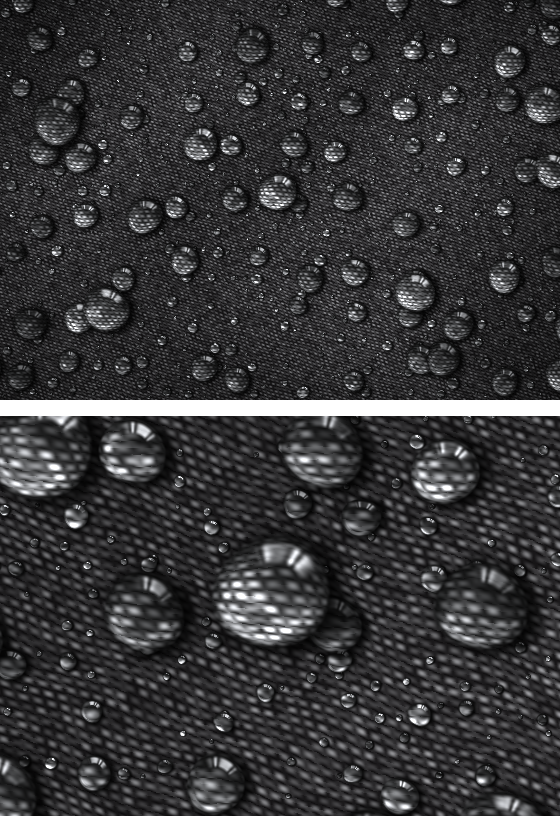
Top: the whole. Bottom: its middle third, enlarged.
Reproduce this texture procedurally as a Shadertoy shader.

```glsl
// Water beads of many sizes resting on a dark, slightly tilted woven cloth.

const float TAU = 6.28318;
const vec2 STITCH = vec2(0.0118, 0.0079);
const vec3 CLOTH_DARK = vec3(0.052, 0.047, 0.052);
const vec3 CLOTH_LIGHT = vec3(0.40, 0.40, 0.41);
const vec3 WATER_LIGHT = vec3(0.92, 0.93, 0.95);

float hash(vec2 cell, float seed) {
    vec3 v = fract(vec3(cell.xyx + seed * 7.31) * vec3(0.1031, 0.1030, 0.0973));
    v += dot(v, v.yzx + 33.33);
    return fract((v.x + v.y) * v.z);
}

vec2 hash2(vec2 cell, float seed) {
    return vec2(hash(cell, seed), hash(cell, seed + 3.7));
}

mat2 rotation(float angle) {
    float c = cos(angle), s = sin(angle);
    return mat2(c, -s, s, c);
}

// Height of the threads: bright leaning stitches with dim cross threads between.
float weave(vec2 p, float tilt) {
    vec2 g = rotation(tilt) * p;
    g += 0.0016 * sin(g.yx * 43.0 + 2.0 * sin(g * 27.0));
    g /= STITCH;
    float row = floor(g.y);
    g.x += 0.5 * mod(row, 2.0) + 0.22 * (hash(vec2(row, 4.0), 2.0) - 0.5);
    g.x += 0.25 * (fract(g.y) - 0.5);
    vec2 id = floor(g);
    vec2 wave = 0.5 - 0.5 * cos(TAU * fract(g));
    float stitch = pow(wave.x * wave.y, 0.8) * mix(0.45, 1.35, hash(id, 1.0));
    float cross = (1.0 - wave.x) * mix(0.05, 0.42, hash(floor(g + 0.5), 6.0));
    return stitch + cross;
}

// Soft band of the given half width around zero.
float band(float x, float halfWidth) {
    return 1.0 - smoothstep(0.4 * halfWidth, halfWidth, abs(x));
}

// Light inside a bead; q runs from -1 to 1 across it.
vec3 beadColor(vec2 q, vec2 center, float radius, float gain, float tilt) {
    float d = length(q);
    vec2 lens = center + q * radius * (0.72 + 0.25 * d * d);
    float threads = weave(lens, tilt + 0.25);
    float glow = smoothstep(-0.65, 0.55, dot(q, vec2(-0.42, -0.66)));
    glow *= 1.0 - 0.8 * smoothstep(0.72, 1.0, d);
    glow *= 0.85 + 0.3 * sin(q.x * 4.0 + center.y * 60.0) * sin(q.y * 5.0 + center.x * 70.0);
    float light = 0.05 + 0.13 * threads + glow * (0.13 + 0.85 * threads);

    // Window reflection near the top, cut into uneven panes
    float angle = atan(q.y, q.x);
    float panes = 0.6 + 0.4 * sin(angle * 13.0 + 2.0 * sin(angle * 7.0 + center.x * 90.0));
    float window = band(d - 0.73, 0.22) * band(angle - 1.2, 0.85);
    light += 0.72 * window * panes;

    // Thin bright lower rim
    light += 0.25 * band(d - 0.86, 0.12) * band(angle + 2.1, 0.9);
    return WATER_LIGHT * light * gain;
}

// One bead per grid cell, with its shadow falling right and down.
void addBeads(inout vec3 color, vec2 p, float cellSize, vec2 radii,
              float share, float seed, float tilt, float pixel) {
    vec2 home = floor(p / cellSize);
    for (int y = -1; y <= 1; y++)
    for (int x = -1; x <= 1; x++) {
        vec2 cell = home + vec2(x, y);
        if (hash(cell, seed) > share) continue;
        vec2 center = (cell + 0.5 + 0.6 * (hash2(cell, seed + 11.0) - 0.5)) * cellSize;
        float size = hash(cell, seed + 23.0);
        float radius = mix(radii.x, radii.y, size * sqrt(size));
        float gain = mix(0.65, 1.35, hash(cell, seed + 31.0));

        vec2 q = (p - center) / radius;
        float angle = atan(q.y, q.x);
        q *= 1.0 + 0.04 * sin(2.0 * angle + seed + 40.0 * center.x)
                 + 0.025 * sin(3.0 * angle + 50.0 * center.y);
        float d = length(q);
        float shadow = 1.0 - smoothstep(0.8, 1.42, length(q - vec2(0.18, -0.05)));
        color *= 1.0 - 0.85 * shadow;
        float blur = max(pixel / radius, 0.05);
        float cover = 1.0 - smoothstep(1.0 - blur, 1.0 + blur, d);
        color = mix(color, beadColor(q, center, radius, gain, tilt), cover);
    }
}

void mainImage(out vec4 fragColor, in vec2 fragCoord) {
    float pixel = 1.0 / iResolution.y;
    vec2 p = fragCoord * pixel;
    vec2 fromMiddle = fragCoord / iResolution.xy - 0.5;
    float tilt = -0.3;

    // Cloth with slow changes of tone
    vec3 color = mix(CLOTH_DARK, CLOTH_LIGHT, weave(p, tilt));
    color *= 1.0 + 0.12 * sin(p.x * 7.0 + 2.0 * sin(p.y * 5.0));

    // Beads from fine spray up to the largest
    addBeads(color, p, 0.024, vec2(0.0018, 0.0052), 0.36, 2.0, tilt, pixel);
    addBeads(color, p, 0.056, vec2(0.0060, 0.0160), 0.55, 5.0, tilt, pixel);
    addBeads(color, p, 0.135, vec2(0.0220, 0.0440), 0.82, 8.0, tilt, pixel);
    addBeads(color, p, 0.420, vec2(0.0460, 0.0620), 0.45, 14.0, tilt, pixel);

    // Darker corners
    color *= 1.06 - 0.5 * smoothstep(0.28, 0.78, length(fromMiddle));
    fragColor = vec4(clamp(color, 0.0, 1.0), 1.0);
}
```
